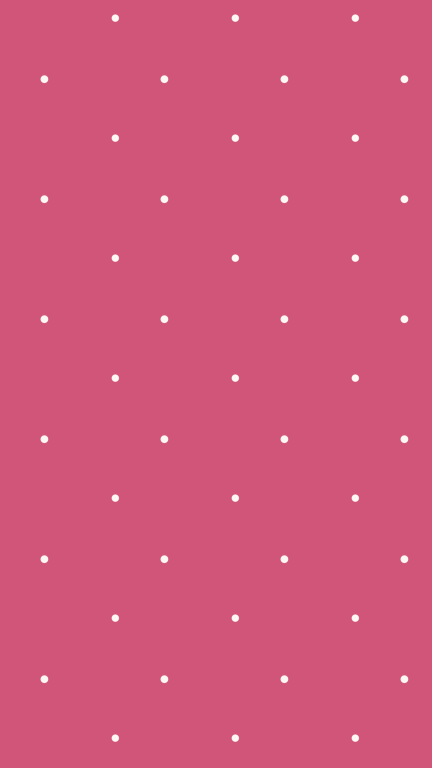
Write a Shadertoy shader that draws this pattern.

```glsl
// Coverage of one round dot per unit cell
float dotGrid(vec2 p, vec2 center, float radius, float pixel) {
    vec2 offset = fract(p - center + 0.5) - 0.5;
    float dist = length(offset) - radius;
    return 1.0 - smoothstep(-0.7 * pixel, 0.7 * pixel, dist);
}

void mainImage(out vec4 fragColor, in vec2 fragCoord) {
    // Square cells, 6.4 to the canvas height
    float pixel = 6.4 / iResolution.y;
    vec2 p = fragCoord * pixel;

    // Two interleaved, unevenly staggered grids
    float lowerDots = dotGrid(p, vec2(0.961, 0.249), 0.0305, pixel);
    float upperDots = dotGrid(p, vec2(0.370, 0.740), 0.0320, pixel);

    vec3 rose = vec3(0.82, 0.33, 0.475);
    vec3 cream = vec3(0.99, 0.97, 0.95);
    fragColor = vec4(mix(rose, cream, max(lowerDots, upperDots)), 1.0);
}
```
